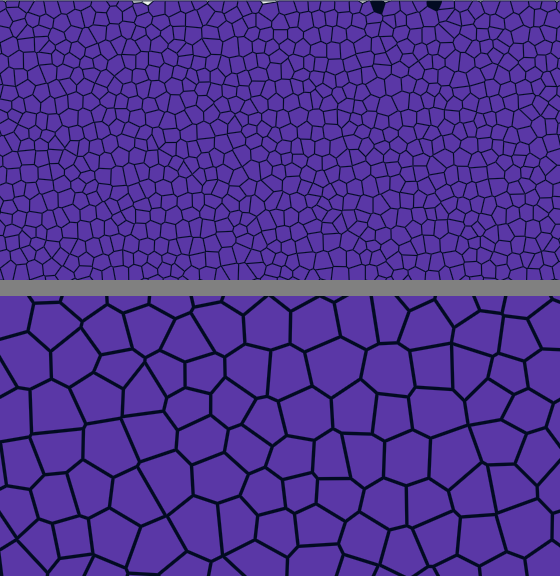
Top, the full canvas; bottom, a detail of the centre.
A Shadertoy shader for this pattern:

```glsl
const float ROWS = 19.85; // cell rows over the canvas height

vec2 hash22(vec2 p) {
    vec3 q = fract(p.xyx * vec3(0.1031, 0.1030, 0.0973));
    q += dot(q, q.yzx + 33.33);
    return fract((q.xx + q.yz) * q.zy);
}

// Jittered site of a cell; alternate rows are shifted and slow waves bend the rows
vec2 cellSite(vec2 id) {
    vec2 jitter = (hash22(id + 17.0) - 0.5) * 0.6;
    vec2 bend = 0.22 * sin(id.yx * vec2(0.9, 0.8) + vec2(0.5, 2.0) * id.xy * 0.4);
    return id + 0.5 + jitter + bend + vec2(0.5 * mod(id.y, 2.0), 0.0);
}

// Returns the id of the nearest cell and the distance to its border
vec3 voronoi(vec2 p) {
    vec2 base = floor(p), nearestId = base, nearest = vec2(9.0);
    for (int y = -2; y <= 2; y++)
    for (int x = -3; x <= 2; x++) {
        vec2 id = base + vec2(x, y);
        vec2 toSite = cellSite(id) - p;
        if (dot(toSite, toSite) < dot(nearest, nearest)) {
            nearest = toSite;
            nearestId = id;
        }
    }

    float border = 9.0;
    for (int y = -3; y <= 3; y++)
    for (int x = -3; x <= 3; x++) {
        vec2 toSite = cellSite(base + vec2(x, y)) - p;
        vec2 across = toSite - nearest;
        if (dot(across, across) > 1e-4)
            border = min(border, dot(0.5 * (nearest + toSite), normalize(across)));
    }
    return vec3(nearestId, border);
}

void mainImage(out vec4 fragColor, in vec2 fragCoord) {
    float pixel = ROWS / iResolution.y;
    vec2 p = fragCoord * pixel;
    vec3 cell = voronoi(p);

    vec3 violet = vec3(0.352, 0.216, 0.652);
    vec3 navy = vec3(0.008, 0.045, 0.135);
    vec3 pale = vec3(0.93, 0.95, 0.93);
    vec3 color = violet;

    // Top rim: two filled cells, and pale slivers of the row beyond
    if (cell.y > 18.5 && abs(abs(cell.x - 28.0) - 2.0) < 0.1) color = navy;
    if (cell.y > 19.5) color = pale;

    // Thin outlines, closed along the top edge
    float top = ROWS - p.y;
    float edge = min(cell.z, 0.5 * top);
    float line = clamp((0.04 - edge) / (1.1 * pixel) + 0.5, 0.0, 1.0);
    color = mix(color, navy, line);

    // Hairline of the pale ground above the rim
    float gap = clamp((0.025 - top) / pixel + 0.5, 0.0, 1.0);
    fragColor = vec4(mix(color, pale, gap), 1.0);
}
```
